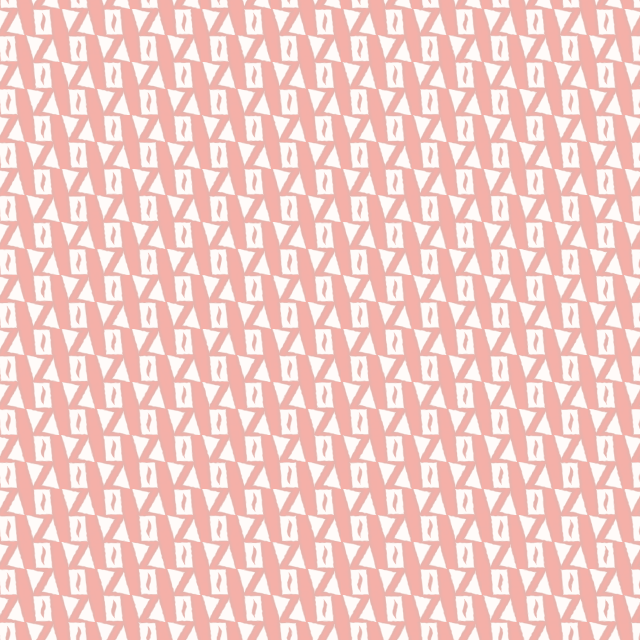
A WebGL 2 fragment shader for this pattern:

```glsl
#version 300 es
precision highp float;

uniform vec2 u_resolution;
out vec4 fragColor;

const float ROWS = 24.0;
const float CELL_WIDTH = 1.319;               // in row heights
const vec2 FIRST_CENTER = vec2(1.594, 0.828); // from the top left, in row heights

const vec3 WHITE = vec3(1.0, 0.985, 0.975);
const vec3 PINK = vec3(0.96, 0.69, 0.66);
const vec3 DUSTY = vec3(0.885, 0.705, 0.68);

float hash(vec2 p) {
    vec3 q = fract(p.xyx * vec3(0.1031, 0.1030, 0.0973));
    q += dot(q, q.yzx + 33.33);
    return fract((q.x + q.y) * q.z);
}

float valueNoise(vec2 p) {
    vec2 cell = floor(p);
    vec2 f = fract(p);
    f = f * f * (3.0 - 2.0 * f);
    float low = mix(hash(cell), hash(cell + vec2(1.0, 0.0)), f.x);
    float high = mix(hash(cell + vec2(0.0, 1.0)), hash(cell + 1.0), f.x);
    return mix(low, high, f.y);
}

// Signed distance to the line a-b, positive on its left
float sideDistance(vec2 p, vec2 a, vec2 b) {
    vec2 edge = normalize(b - a);
    return dot(p - a, vec2(-edge.y, edge.x));
}

// Corners run clockwise
float triangle(vec2 p, vec2 a, vec2 b, vec2 c) {
    return max(sideDistance(p, a, b), max(sideDistance(p, b, c), sideDistance(p, c, a)));
}

float quad(vec2 p, vec2 a, vec2 b, vec2 c, vec2 d) {
    return max(max(sideDistance(p, a, b), sideDistance(p, b, c)),
               max(sideDistance(p, c, d), sideDistance(p, d, a)));
}

// Wavy sliver, tapering to both ends
float sliver(vec2 p, float halfHeight, float halfWidth) {
    float t = clamp(abs(p.y) / halfHeight, 0.0, 1.0);
    float spine = -0.06 * p.y + 0.036 * sin(9.5 * p.y);
    float width = halfWidth * (1.0 - t * t);
    return max(abs(p.x - spine) - width, abs(p.y) - halfHeight);
}

float slantedBlock(vec2 p) {
    return quad(p, vec2(-0.33, 0.47), vec2(0.27, 0.47),
                   vec2(0.36, -0.46), vec2(-0.24, -0.46));
}

float trianglePair(vec2 p) {
    float hanging = triangle(p, vec2(-0.60, 0.51), vec2(0.05, 0.36), vec2(-0.34, -0.37));
    float standing = triangle(p, vec2(0.40, 0.36), vec2(0.64, -0.50), vec2(0.0, -0.36));
    return min(hanging, standing);
}

float coverage(float d, float softness) {
    return 1.0 - smoothstep(-softness, softness, d);
}

void main() {
    vec2 uv = gl_FragCoord.xy / u_resolution;
    vec2 p = vec2(uv.x * u_resolution.x / u_resolution.y, 1.0 - uv.y) * ROWS;
    float softness = max(0.035, 0.75 * ROWS / u_resolution.y);

    // Checkerboard of blocks and triangle pairs
    vec2 grid = (p - FIRST_CENTER) / vec2(CELL_WIDTH, 1.0) + 0.5;
    vec2 cell = floor(grid);
    vec2 local = (fract(grid) - 0.5) * vec2(CELL_WIDTH, -1.0);
    bool isBlock = mod(cell.x + cell.y, 2.0) < 0.5;

    // Slight drift and rough edges
    local += 0.018 * (vec2(hash(cell + 17.0), hash(cell + 61.0)) - 0.5);
    float rough = 0.025 * (valueNoise(p * 12.0 + 40.0) - 0.5);

    float shape = (isBlock ? slantedBlock(local) : trianglePair(local)) + rough;
    float cut = isBlock ? sliver(local - vec2(0.03, 0.0), 0.34, 0.075) + rough : 1.0;

    // Ground, duller around the shapes and inside the slivers
    float rim = 1.0 - smoothstep(0.0, 0.17, shape);
    float grain = 0.15 * (valueNoise(p * 9.0) - 0.5);
    vec3 ground = mix(PINK, DUSTY, clamp(0.85 * rim + grain, 0.0, 1.0));

    float ink = coverage(shape, softness) * (1.0 - coverage(cut, softness));
    fragColor = vec4(mix(ground, WHITE, ink), 1.0);
}
```
